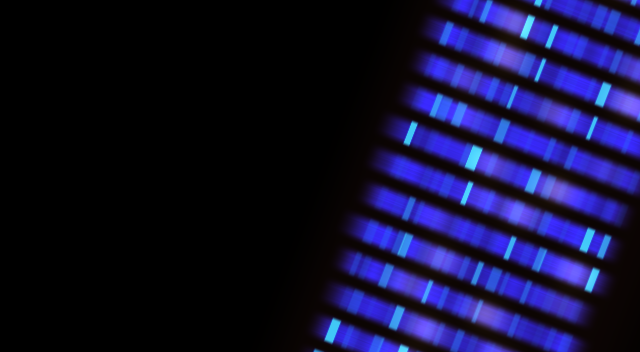
This background is drawn by a Shadertoy shader. Its source:

```glsl
const vec3 BLUE = vec3(0.16, 0.13, 0.90);
const vec3 VIOLET = vec3(0.17, 0.09, 0.50);
const vec3 AZURE = vec3(0.16, 0.42, 0.95);
const vec3 CYAN = vec3(0.26, 0.82, 0.98);

float hash(vec2 p) {
    vec3 q = fract(vec3(p.xyx) * vec3(0.1031, 0.1030, 0.0973));
    q += dot(q, q.yzx + 33.33);
    return fract((q.x + q.y) * q.z);
}

float noise(float x, float seed) {
    float cell = floor(x);
    return mix(hash(vec2(cell, seed)), hash(vec2(cell + 1.0, seed)), smoothstep(0.0, 1.0, x - cell));
}

// Position along a row of one of its evenly jittered bars
float barCentre(float row, float i, float count) {
    return 1.19 + 0.69 * (i + 0.15 + 0.7 * hash(vec2(i + 3.0, row + 41.0))) / count;
}

// Summed light of the crisp bars in a row
float barLight(float along, float row) {
    float soft = 0.0015 + 0.7 / iResolution.y;
    float light = 0.0;
    for (float i = 0.0; i < 16.0; i++) {
        float halfWidth = mix(0.006, 0.015, hash(vec2(i + 17.0, row + 71.0)));
        float d = abs(along - barCentre(row, i, 16.0)) - halfWidth;
        float power = hash(vec2(i + 29.0, row + 113.0));
        light += (0.08 + 0.85 * power * power * power) * (1.0 - smoothstep(-soft, soft, d));
    }
    return light;
}

void mainImage(out vec4 fragColor, in vec2 fragCoord) {
    vec2 p = fragCoord / iResolution.y;
    p.y = 1.0 - p.y;

    // Slanted frame: along the rows and across them
    float along = dot(p, vec2(0.932, 0.363));
    float across = (dot(p, vec2(-0.363, 0.932)) - 0.0304) / 0.1005;
    float row = floor(across + 0.5) + 20.0;
    float offset = abs(fract(across + 0.5) - 0.5);

    // Warm dark haze around the panel
    float haze = smoothstep(1.0, 1.2, along) * (1.0 - smoothstep(1.9, 2.15, along));
    vec3 col = vec3(0.045, 0.018, 0.012) * haze;

    // Soft blue body of each row
    float jitter = 0.03 * (hash(vec2(row, 5.0)) - 0.5);
    float ends = smoothstep(1.13, 1.23, along + jitter) * (1.0 - smoothstep(1.83, 1.93, along + jitter));
    float body = ends * (1.0 - smoothstep(0.16, 0.46, offset));
    float streak = 0.72 + 0.4 * noise(along * 26.0, row);
    streak *= 0.94 + 0.1 * noise(across * 30.0, 7.0);
    col += mix(VIOLET, BLUE, body) * body * streak;

    // Bars with crisp sides and gently rounded ends
    float light = barLight(along, row);
    float shape = (1.0 - smoothstep(0.27, 0.40, offset)) * smoothstep(1.14, 1.18, along);
    vec3 barColor = mix(AZURE, CYAN, smoothstep(0.3, 0.85, light));
    col = mix(col, barColor, shape * clamp(light * 1.25, 0.0, 0.95));

    // Pale bloom that spills into the neighbouring gaps
    for (float j = -1.0; j <= 1.0; j++) {
        for (float i = 0.0; i < 2.0; i++) {
            float k = row + j;
            vec2 d = vec2((along - barCentre(k, i, 2.0)) / 0.055, (across + 20.0 - k) / 0.46);
            float bloom = exp(-dot(d, d)) * hash(vec2(i + 61.0, k + 9.0));
            col += bloom * (vec3(0.10, 0.08, 0.02) + vec3(0.20, 0.18, 0.12) * body);
        }
    }

    fragColor = vec4(clamp(col, 0.0, 1.0), 1.0);
}
```
